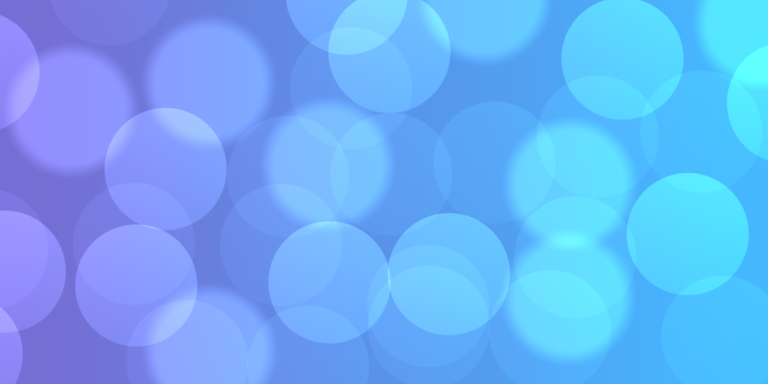
A Shadertoy shader for this background:

```glsl
// Overlapping translucent bokeh discs on a violet-to-cyan gradient.

const float RADIUS = 0.159;

// Background colour across the canvas, t from 0 (left) to 1 (right).
vec3 backdrop(float t) {
    vec3 violet = vec3(0.46, 0.43, 0.83);
    vec3 blue = vec3(0.34, 0.59, 0.92);
    vec3 azure = vec3(0.27, 0.72, 1.00);
    vec3 leftHalf = mix(violet, blue, smoothstep(0.0, 0.6, t));
    return mix(leftHalf, azure, smoothstep(0.5, 1.0, t));
}

// Light added by a disc, shifting from lilac to aqua.
vec3 discTint(float t) {
    return mix(vec3(0.11, 0.11, 0.16), vec3(0.05, 0.17, 0.10), t);
}

// Coverage of one disc: 1 inside, fading over the given edge width.
float disc(vec2 p, float radius, float edge) {
    return 1.0 - smoothstep(-edge, edge, length(p) - radius);
}

// Sum of discs along a line bent by a cosine wave.
// Each set bit of softMask marks an out-of-focus disc.
float discRow(vec2 p, vec2 start, vec2 stride, vec2 wave, float freq,
              vec2 phase, int count, int softMask) {
    float pixel = 1.0 / iResolution.y;
    float light = 0.0;
    for (int i = 0; i < count; i++) {
        float k = float(i);
        vec2 centre = start + stride * k + wave * cos(freq * k + phase);
        vec2 d = p - centre;
        bool isSoft = ((softMask >> i) & 1) == 1;
        float edge = isSoft ? 0.026 : pixel;
        float shade = isSoft ? 1.12 : 0.92 + 0.25 * d.y / RADIUS;
        light += shade * disc(d, RADIUS, edge);
    }
    return light;
}

// Bright discs: two long rows, a zigzag and a rising left chain.
float brightDiscs(vec2 p) {
    float light = discRow(p, vec2(0.185, 0.826), vec2(0.359, 0.036),
                          vec2(0.0, 0.14), 1.6, vec2(-3.76), 6, 43);
    light += discRow(p, vec2(0.547, 0.161), vec2(0.311, 0.048),
                     vec2(0.0, 0.08), 2.0, vec2(-2.8), 5, 9);
    light += discRow(p, vec2(-0.07, 0.73), vec2(0.527, -0.02),
                     vec2(0.03, 0.175), 2.6, vec2(-5.2), 5, 8);
    light += discRow(p, vec2(-0.229, 0.045), vec2(0.318, 0.164),
                     vec2(0.13, 0.12), 2.1, vec2(0.1, -1.3), 4, 8);
    return light;
}

// Faint discs lying behind the bright ones.
float faintDiscs(vec2 p) {
    float light = discRow(p, vec2(0.487, 0.03), vec2(0.315, 0.045),
                          vec2(0.0, 0.03), 3.0, vec2(0.0), 4, 0);
    light += discRow(p, vec2(-0.034, 0.40), vec2(0.383, -0.04),
                     vec2(0.0, 0.09), 2.6, vec2(-10.4), 6, 0);
    light += discRow(p, vec2(0.75, 0.52), vec2(0.269, 0.035),
                     vec2(0.0, 0.02), 2.0, vec2(0.0), 5, 0);
    light += discRow(p, vec2(0.286, 1.04), vec2(0.628, -0.27),
                     vec2(0.0), 1.0, vec2(0.0), 2, 0);
    return light;
}

void mainImage(out vec4 fragColor, in vec2 fragCoord) {
    // Height is one unit; the layout is two units wide.
    vec2 p = fragCoord / iResolution.y;
    float t = clamp(p.x * 0.5, 0.0, 1.0);

    float light = brightDiscs(p) + 0.28 * faintDiscs(p);
    vec3 color = backdrop(t) + discTint(t) * light;
    fragColor = vec4(clamp(color, 0.0, 1.0), 1.0);
}
```
